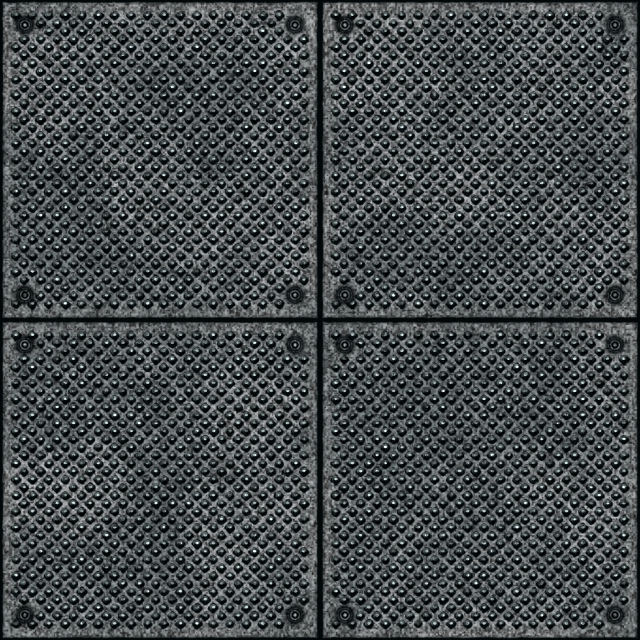
A Shadertoy shader for this texture:

```glsl
#define TILES 2.0
#define STUD_STEPS vec2(35.0, 36.0)
#define STUD_FIELD vec2(0.900, 0.902)
#define STUD_SIZE 0.365
#define SEAM_HALF vec2(0.0090, 0.0076)
#define BOLT_INSET 0.422
#define BOLT_RADIUS 0.027
#define GRAIN_SCALE 340.0
#define GRAIN_AMOUNT 0.42
#define STAIN_AMOUNT 0.62

const vec3 BLACK = vec3(0.008, 0.030, 0.038);
const vec3 SHADOW = vec3(0.15, 0.18, 0.18);
const vec3 STEEL = vec3(0.30, 0.335, 0.34);
const vec3 PLATE = vec3(0.520, 0.530, 0.532);
const vec3 GLINT = vec3(0.76, 0.81, 0.81);

float hash(vec2 p) {
    vec3 q = fract(p.xyx * 0.1031);
    q += dot(q, q.yzx + 33.33);
    return fract((q.x + q.y) * q.z);
}

float noise(vec2 p) {
    vec2 i = floor(p), f = fract(p);
    f = f * f * (3.0 - 2.0 * f);
    return mix(mix(hash(i), hash(i + vec2(1, 0)), f.x),
               mix(hash(i + vec2(0, 1)), hash(i + vec2(1, 1)), f.x), f.y);
}

float fbm(vec2 p) {
    float sum = 0.0, gain = 0.5;
    for (int k = 0; k < 5; k++) {
        sum += gain * noise(p);
        p = p * 2.03 + 17.7;
        gain *= 0.6;
    }
    return sum / 1.153;
}

// Coverage of the inside of a signed distance
float fill(float d, float aa) { return smoothstep(aa, -aa, d); }

float roundedBox(vec2 p, float halfSize, float radius) {
    vec2 q = abs(p) - halfSize + radius;
    return length(max(q, 0.0)) + min(max(q.x, q.y), 0.0) - radius;
}

float boltDistance(vec2 centered) { return length(abs(centered) - BOLT_INSET); }

vec3 addStud(vec3 color, vec2 centered, vec2 tile, float wear, float px) {
    // Staggered lattice: rotate the half-pitch grid by 45 degrees
    vec2 pitch = STUD_FIELD / STUD_STEPS;
    vec2 grid = centered / pitch + 0.5 * STUD_STEPS;
    vec2 diag = 0.5 * vec2(grid.x + grid.y, grid.x - grid.y);
    vec2 id = floor(diag + 0.5), local = diag - id;
    vec2 node = vec2(id.x + id.y, id.x - id.y);
    vec2 offset = vec2(local.x + local.y, local.x - local.y);

    // Keep studs inside the field and clear of the bolts
    vec2 nodePos = (node - 0.5 * STUD_STEPS) * pitch;
    vec2 outside = abs(node - 0.5 * STUD_STEPS) - 0.5 * STUD_STEPS;
    if (max(outside.x, outside.y) > 0.1 || boltDistance(nodePos) < 0.036) return color;

    float aa = 0.7 * px / pitch.x;
    float seed = hash(node + tile * 61.0);
    float size = STUD_SIZE + 0.04 * (seed - 0.5) + 0.10 * wear;

    // Dark skirt, rounded cap lit from above, small glint
    color = mix(color, BLACK, fill(roundedBox(local, size, 0.20), aa));
    float cap = fill(length(offset - vec2(-0.04, 0.10)) - 0.43, aa * 1.3);
    float light = smoothstep(-0.22, 0.42, offset.y - 0.3 * offset.x + 0.4 * wear);
    color = mix(color, mix(BLACK, STEEL, light), cap);
    vec2 shine = (offset - vec2(0.0, 0.12)) * vec2(0.85, 1.1);
    return mix(color, GLINT, fill(length(shine) - 0.17, aa) * (0.5 + 0.5 * seed));
}

vec3 addBolt(vec3 color, vec2 centered, float px) {
    float r = boltDistance(centered);
    color *= mix(0.60, 1.0, smoothstep(BOLT_RADIUS, BOLT_RADIUS * 1.6, r));
    color = mix(color, BLACK, fill(r - BOLT_RADIUS, px * 2.0));
    color = mix(color, SHADOW, fill(abs(r - 0.021) - 0.002, px));
    color = mix(color, PLATE * 0.75, fill(abs(r - 0.0135) - 0.0018, px));
    return mix(color, PLATE, fill(r - 0.0050, px));
}

void mainImage(out vec4 fragColor, in vec2 fragCoord) {
    vec2 uv = fragCoord / iResolution.y;
    vec2 tile = floor(uv * TILES);
    vec2 centered = fract(uv * TILES) - 0.5;
    float px = TILES / iResolution.y;
    vec2 border = 0.5 - abs(centered);
    float edge = min(border.x, border.y);

    // Stained plate with a paler worn rim
    float stain = smoothstep(0.30, 0.70, fbm(uv * 8.0 + 3.1));
    float rim = smoothstep(0.065, 0.025, edge);
    vec3 color = mix(PLATE, STEEL, stain * STAIN_AMOUNT * (1.0 - 0.4 * rim));
    color *= 1.0 - 0.12 * rim;

    float wear = noise(uv * 170.0 + 11.0) - 0.5;
    color = addStud(color, centered, tile, wear, px);
    color = addBolt(color, centered, px);

    // Fine pitting, vertical scuffs and scattered dark chips
    float grain = noise(uv * GRAIN_SCALE) - 0.5;
    float scuff = noise(uv * vec2(300.0, 130.0) + 40.0) - 0.5;
    float chips = smoothstep(0.68, 0.86, noise(uv * 270.0 + 90.0));
    color *= 1.0 + GRAIN_AMOUNT * (1.6 * grain + scuff * (0.7 + 0.5 * rim));
    color *= 1.0 - 0.40 * chips;
    color += 0.05 * grain;

    // Soft bevel and black seam with a ragged lip
    vec2 lip = border - SEAM_HALF;
    float seam = min(lip.x, lip.y) + 0.003 * (noise(uv * 130.0) - 0.5);
    color *= mix(0.72, 1.0, smoothstep(0.0, 0.010, seam));
    color = mix(color, BLACK * (1.0 + 0.5 * grain), fill(seam, px));
    fragColor = vec4(clamp(color, 0.0, 1.0), 1.0);
}
```
